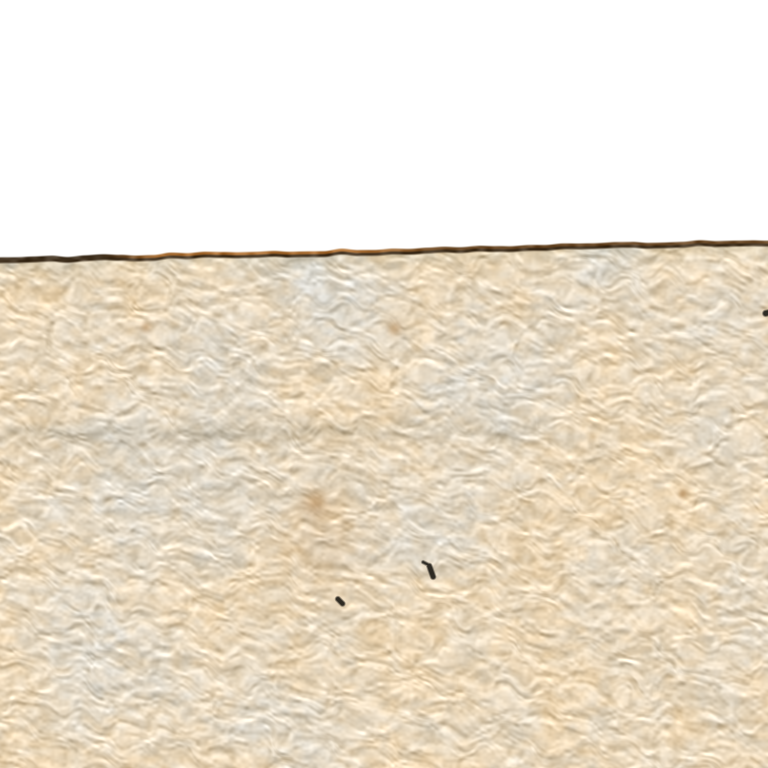
Reproduce this texture procedurally as a three.js fragment shader.

```glsl
// Draws a sheet of mottled, fibrous beige paper with a dark cut edge under a white background.
varying vec2 vUv;

const vec3 BACKGROUND = vec3(1.0);
const vec3 WARM_PAPER = vec3(0.915, 0.838, 0.718);
const vec3 COOL_PAPER = vec3(0.865, 0.845, 0.800);
const vec3 STAIN_COLOR = vec3(0.66, 0.49, 0.29);
const vec3 CREASE_COLOR = vec3(0.70, 0.67, 0.60);
const vec3 EDGE_DARK = vec3(0.27, 0.21, 0.14);
const vec3 EDGE_RUST = vec3(0.66, 0.43, 0.20);
const vec3 INK = vec3(0.10, 0.09, 0.07);
const float EDGE_LEFT = 0.6645;
const float EDGE_SLOPE = 0.0235;
const float EDGE_WIDTH = 0.0075;
const float CREASE_HEIGHT = 0.438;
const float SOFTNESS = 0.0018;
const float RELIEF = 0.23;
const float GRAIN = 0.17;
const vec2 FIBER_SCALE = vec2(62.0, 105.0);

float hash(vec2 p) {
  return fract(sin(dot(p, vec2(127.1, 311.7))) * 43758.5453);
}

float noise(vec2 p) {
  vec2 cell = floor(p);
  vec2 f = fract(p);
  f = f * f * (3.0 - 2.0 * f);
  return mix(mix(hash(cell), hash(cell + vec2(1.0, 0.0)), f.x),
             mix(hash(cell + vec2(0.0, 1.0)), hash(cell + vec2(1.0)), f.x), f.y);
}

float fbm(vec2 p) {
  float sum = 0.0;
  float amplitude = 0.5;
  for (int i = 0; i < 4; i++) {
    sum += amplitude * noise(p);
    p = mat2(0.8, 0.6, -0.6, 0.8) * p * 2.03 + 7.3;
    amplitude *= 0.5;
  }
  return sum / 0.9375;
}

// Soft round spot, 1 at its centre
float blot(vec2 p, vec2 center, float radius) {
  vec2 d = (p - center) / radius;
  return exp(-dot(d, d));
}

// Smooth-edged stroke from a to b
float stroke(vec2 p, vec2 a, vec2 b, float radius) {
  vec2 ab = b - a;
  float t = clamp(dot(p - a, ab) / dot(ab, ab), 0.0, 1.0);
  float d = length(p - a - ab * t) - radius;
  return 1.0 - smoothstep(-SOFTNESS, SOFTNESS, d);
}

// Height of the paper fibers, warped into short slanted ridges
float fiberHeight(vec2 p) {
  vec2 warp = vec2(noise(p * 38.0), noise(p * 38.0 + 41.0)) - 0.5;
  vec2 q = (p + warp * 0.018) * FIBER_SCALE;
  q.y += q.x * 0.35;
  return 0.65 * noise(q) + 0.35 * noise(q * 1.9 + 13.0);
}

// Pale grey areas of the sheet
float coolPatches(vec2 p) {
  vec2 q = p + 0.05 * (vec2(fbm(p * 11.0), fbm(p * 11.0 + 30.0)) - 0.5);
  float cool = blot(q, vec2(0.42, 0.61), 0.075);
  cool += 0.8 * blot(q, vec2(0.28, 0.51), 0.05);
  cool += 0.9 * blot(q, vec2(0.64, 0.52), 0.08);
  cool += blot(q, vec2(0.20, 0.37), 0.115);
  cool += 0.8 * blot(q, vec2(0.79, 0.64), 0.05);
  cool += 0.8 * blot(q, vec2(0.94, 0.45), 0.05);
  cool += 0.7 * blot(q, vec2(0.96, 0.60), 0.05);
  cool += 0.7 * blot(q, vec2(0.57, 0.31), 0.06);
  cool += 0.8 * blot(q, vec2(0.14, 0.14), 0.09);
  cool += 0.7 * blot(q, vec2(0.39, 0.05), 0.08);
  return cool;
}

vec3 paper(vec2 p, float depth) {
  float tint = coolPatches(p) * 0.75 + (fbm(p * 18.0) - 0.5) * 1.1 + 0.12;
  tint += (noise(p * vec2(70.0, 95.0) + 19.0) - 0.5) * 0.5;
  vec3 color = mix(WARM_PAPER, COOL_PAPER, clamp(tint, -0.25, 1.1));

  // Horizontal crease, fading to the right
  float wander = CREASE_HEIGHT + 0.008 * (noise(vec2(p.x * 14.0, 3.0)) - 0.5);
  float crease = exp(-pow((p.y - wander) / 0.011, 2.0)) * (1.0 - smoothstep(0.5, 0.85, p.x));
  color = mix(color, CREASE_COLOR, crease * (0.2 + 0.4 * noise(p * vec2(25.0, 60.0))));

  // Fiber relief lit from above, and fine grain
  float height = fiberHeight(p);
  float light = height - fiberHeight(p + vec2(-0.0015, 0.0045));
  color += RELIEF * light + GRAIN * (height - 0.5) * vec3(0.8, 0.9, 1.1);
  color += 0.07 * (noise(p * vec2(190.0, 230.0)) - 0.5);

  // Shaded strip below the cut
  color -= vec3(0.07, 0.05, 0.05) * exp(-depth / 0.014);

  // Brown stains
  float stain = 0.5 * blot(p, vec2(0.41, 0.345), 0.016) + 0.16 * blot(p, vec2(0.42, 0.30), 0.055);
  stain += 0.6 * blot(p, vec2(0.889, 0.357), 0.006) + 0.5 * blot(p, vec2(0.514, 0.573), 0.009);
  stain += 0.5 * blot(p, vec2(0.19, 0.574), 0.007);
  return mix(color, STAIN_COLOR, min(stain, 0.8));
}

void main() {
  vec2 p = vUv;
  float edge = EDGE_LEFT + EDGE_SLOPE * p.x + 0.003 * (noise(vec2(p.x * 45.0, 8.0)) - 0.5);
  float depth = edge - p.y;
  vec3 color = paper(p, max(depth, 0.0));

  // Cut edge: rusty upper rim over a dark line
  float rust = smoothstep(0.12, 0.22, p.x) * (1.0 - 0.6 * smoothstep(0.45, 0.6, p.x));
  rust *= 1.0 - smoothstep(0.002, 0.0055, depth);
  vec3 rim = mix(EDGE_DARK, EDGE_RUST, rust) + 0.18 * (noise(p * vec2(110.0, 200.0)) - 0.5);
  color = mix(rim, color, smoothstep(EDGE_WIDTH - 0.002, EDGE_WIDTH + 0.002, depth));

  // Ink specks
  float ink = stroke(p, vec2(0.551, 0.268), vec2(0.559, 0.264), 0.002);
  ink = max(ink, stroke(p, vec2(0.559, 0.263), vec2(0.564, 0.249), 0.0035));
  ink = max(ink, stroke(p, vec2(0.440, 0.220), vec2(0.446, 0.214), 0.0033));
  ink = max(ink, stroke(p, vec2(0.997, 0.592), vec2(1.002, 0.593), 0.004));
  color = mix(color, INK, ink * 0.9);

  color = mix(BACKGROUND, color, smoothstep(-SOFTNESS, SOFTNESS, depth));
  gl_FragColor = vec4(clamp(color, 0.0, 1.0), 1.0);
}
```
